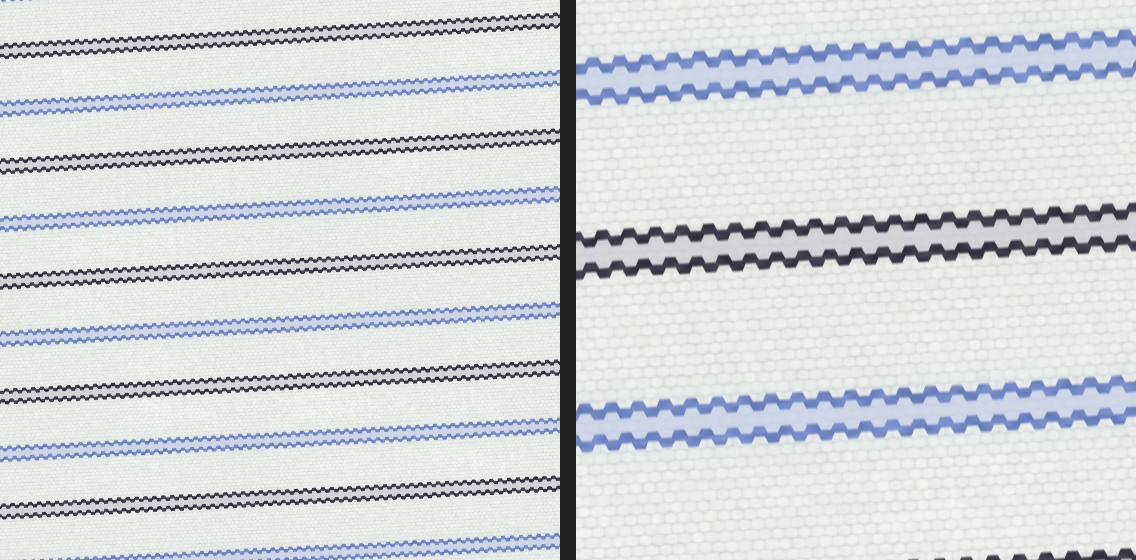
Left: the whole. Right: its middle third, enlarged.
This texture is drawn by a WebGL 2 fragment shader. Its source:

```glsl
#version 300 es
precision highp float;
// Woven shirting: slightly tilted pairs of toothed lines, dark and blue in turn,
// on an off-white plain weave. Stripes come from a repeated distance to the
// nearest pair; teeth are a clipped sine; hash noise varies the yarns.
uniform vec2 u_resolution;
out vec4 fragColor;

const float TAU = 6.2831853;
const float TEETH = 63.0;          // teeth across the canvas
const float LINE_OFFSET = 0.0094;  // from pair centre to each line
const float LINE_HALF = 0.0030;    // half the line thickness
const float TOOTH_HEIGHT = 0.0020;

const vec3 CLOTH = vec3(0.930, 0.942, 0.920);
const vec3 CLOTH_SHADE = vec3(0.800, 0.815, 0.810);
const vec3 DARK_YARN = vec3(0.205, 0.195, 0.250);
const vec3 DARK_TINT = vec3(0.800, 0.785, 0.820);
const vec3 BLUE_YARN = vec3(0.430, 0.510, 0.755);
const vec3 BLUE_TINT = vec3(0.755, 0.805, 0.900);

float hash(vec2 p) {
    return fract(sin(dot(p, vec2(127.1, 311.7))) * 43758.545);
}

float noise(vec2 p) {
    vec2 cell = floor(p), f = fract(p);
    f = f * f * (3.0 - 2.0 * f);
    return mix(mix(hash(cell), hash(cell + vec2(1, 0)), f.x),
               mix(hash(cell + vec2(0, 1)), hash(cell + vec2(1, 1)), f.x), f.y);
}

// Shadow in the gaps between brick-offset yarn crossings, 0 to 1.
float weaveGap(vec2 p) {
    float row = floor(p.y);
    vec2 q = vec2(p.x + 0.5 * mod(row, 2.0), p.y);
    vec2 f = fract(q) - 0.5;
    float depth = smoothstep(0.28, 0.62, length(f * vec2(0.9, 1.0)));
    return depth * mix(0.45, 1.0, hash(vec2(floor(q.x), row)));
}

// Coverage of one toothed line; d is the distance from its middle.
float toothedLine(float along, float d, float phase, float seed, float blur) {
    float t = along * TEETH + phase;
    float jitter = hash(vec2(floor(t), seed)) - 0.5;
    float tooth = clamp(2.5 * sin(TAU * t), -1.0, 1.0);
    float bend = TOOTH_HEIGHT * tooth + 0.0007 * (noise(vec2(along * 25.0, seed)) - 0.5);
    float thickness = LINE_HALF * (1.0 + 0.16 * jitter);
    return 1.0 - smoothstep(thickness - blur, thickness + blur, abs(d - bend));
}

void main() {
    vec2 uv = gl_FragCoord.xy / u_resolution;
    float blur = max(0.0012, 0.75 / u_resolution.y);

    // Tilted cloth axes; the repeat widens slightly to the right.
    float repeat = 0.2054 + 0.0013 * uv.x;
    float sag = 0.0012 * (noise(uv * 3.0) - 0.5);
    float across = (uv.y - 0.0859 - 0.0508 * uv.x + sag) / repeat;
    float along = uv.x + 0.053 * uv.y;

    // Nearest pair: even ones are dark, odd ones are blue.
    float pair = floor(across * 2.0 + 0.5);
    float d = (across - 0.5 * pair) * repeat;
    float isBlue = mod(pair, 2.0);
    vec3 yarn = mix(DARK_YARN, BLUE_YARN, isBlue);
    vec3 tint = mix(DARK_TINT, BLUE_TINT, isBlue);

    // Ground weave with soft blotches and fine grain.
    vec2 thread = vec2(along * TEETH * 2.0, across * 33.0);
    vec3 color = mix(CLOTH, CLOTH_SHADE, 0.62 * weaveGap(thread));
    color += 0.022 * (noise(uv * 7.0) - 0.5) + 0.035 * (noise(uv * 260.0) - 0.5);

    // Dye tint between the lines and a fainter halo outside them.
    float between = 1.0 - smoothstep(0.007, 0.014, abs(d));
    float halo = exp(-pow(d / 0.019, 2.0)) * mix(0.18, 0.30, isBlue);
    color = mix(color, tint, max(0.72 * between, halo));

    // Two toothed lines, half a tooth apart in phase.
    float shade = noise(vec2(along * TEETH * 2.0, across * 60.0)) - 0.5;
    for (int i = 0; i < 2; i++) {
        float side = float(i) * 2.0 - 1.0;
        float cover = toothedLine(along, d - side * LINE_OFFSET, 0.5 * float(i),
                                  pair * 2.0 + float(i), blur);
        color = mix(color, yarn + 0.12 * shade, 0.96 * cover);
    }
    fragColor = vec4(clamp(color, 0.0, 1.0), 1.0);
}
```
